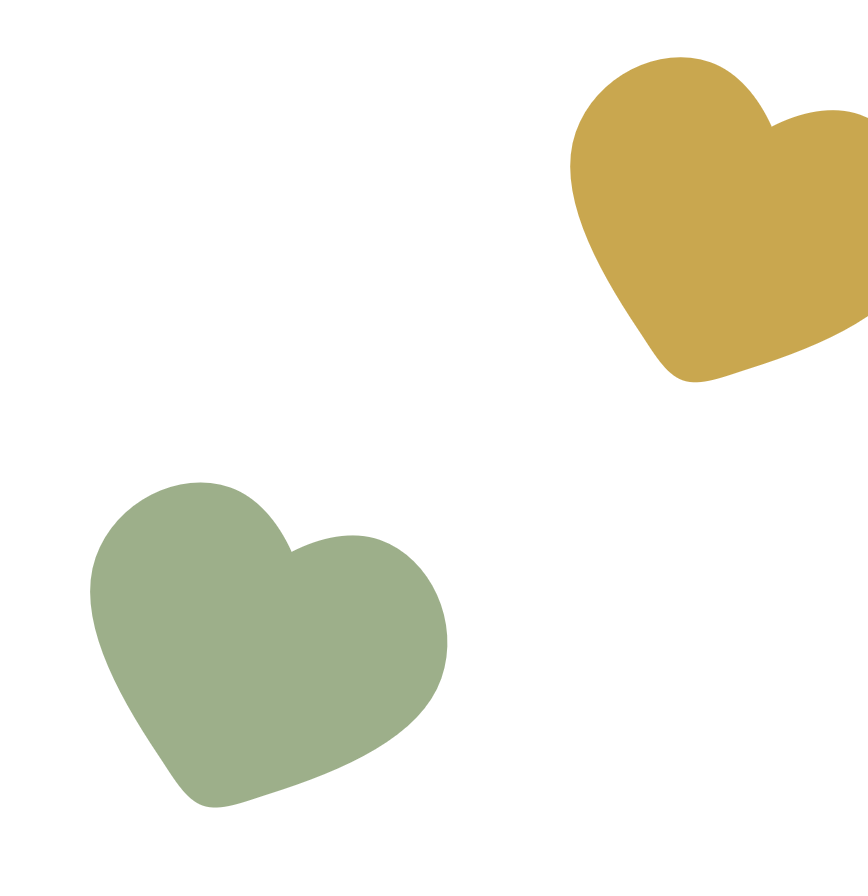
Write a WebGL 1 fragment shader that draws this background.

```glsl
precision highp float;

uniform vec2 u_resolution;

#define PAPER vec3(1.0)
#define SAGE vec3(0.616, 0.686, 0.541)
#define GOLD vec3(0.788, 0.655, 0.310)
#define SAGE_NOTCH vec2(0.3255, 0.3841)
#define GOLD_NOTCH vec2(0.8613, 0.8587)
#define HEART_SCALE 0.1302
#define TILT 0.337
#define SEGMENTS 16

vec2 bezier(vec2 a, vec2 b, vec2 c, vec2 d, float t) {
  float s = 1.0 - t;
  return s * s * (s * a + 3.0 * t * b) + t * t * (3.0 * s * c + t * d);
}

// Updates the nearest distance and the inside sign with one cubic curve
void addCurve(vec2 p, vec2 a, vec2 b, vec2 c, vec2 d,
              inout float nearest, inout float side) {
  vec2 start = a;
  for (int i = 1; i <= SEGMENTS; i++) {
    vec2 end = bezier(a, b, c, d, float(i) / float(SEGMENTS));
    vec2 edge = end - start;
    vec2 rel = p - start;
    float along = clamp(dot(rel, edge) / dot(edge, edge), 0.0, 1.0);
    nearest = min(nearest, length(rel - edge * along));
    if ((start.y > p.y) != (end.y > p.y)) {
      if (rel.x < edge.x * rel.y / edge.y) side = -side;
    }
    start = end;
  }
}

// Signed distance to a mirrored heart with its notch at the origin
float heartDistance(vec2 p) {
  p.x = abs(p.x);
  vec2 notch = vec2(0.0);
  vec2 crown = vec2(0.68, 0.347);
  vec2 flank = vec2(1.57, -0.60);
  vec2 taper = vec2(0.50, -2.025);
  vec2 tip = vec2(0.0, -2.305);
  float nearest = 1e3;
  float side = 1.0;
  addCurve(p, notch, vec2(0.19, 0.20), vec2(0.43, 0.347), crown, nearest, side);
  addCurve(p, crown, vec2(1.14, 0.347), vec2(1.57, -0.09), flank, nearest, side);
  addCurve(p, flank, vec2(1.57, -1.13), vec2(1.04, -1.62), taper, nearest, side);
  addCurve(p, taper, vec2(0.32, -2.16), vec2(0.16, -2.305), tip, nearest, side);
  return nearest * side;
}

// Antialiased coverage of a tilted heart
float heartMask(vec2 uv, vec2 notch) {
  float c = cos(TILT);
  float s = sin(TILT);
  vec2 p = uv - notch;
  p = vec2(c * p.x - s * p.y, s * p.x + c * p.y) / HEART_SCALE;
  float pixels = heartDistance(p) * HEART_SCALE * u_resolution.y;
  return clamp(0.5 - pixels, 0.0, 1.0);
}

void main() {
  vec2 uv = gl_FragCoord.xy / u_resolution.y;
  vec3 color = mix(PAPER, SAGE, heartMask(uv, SAGE_NOTCH));
  color = mix(color, GOLD, heartMask(uv, GOLD_NOTCH));
  gl_FragColor = vec4(color, 1.0);
}
```
